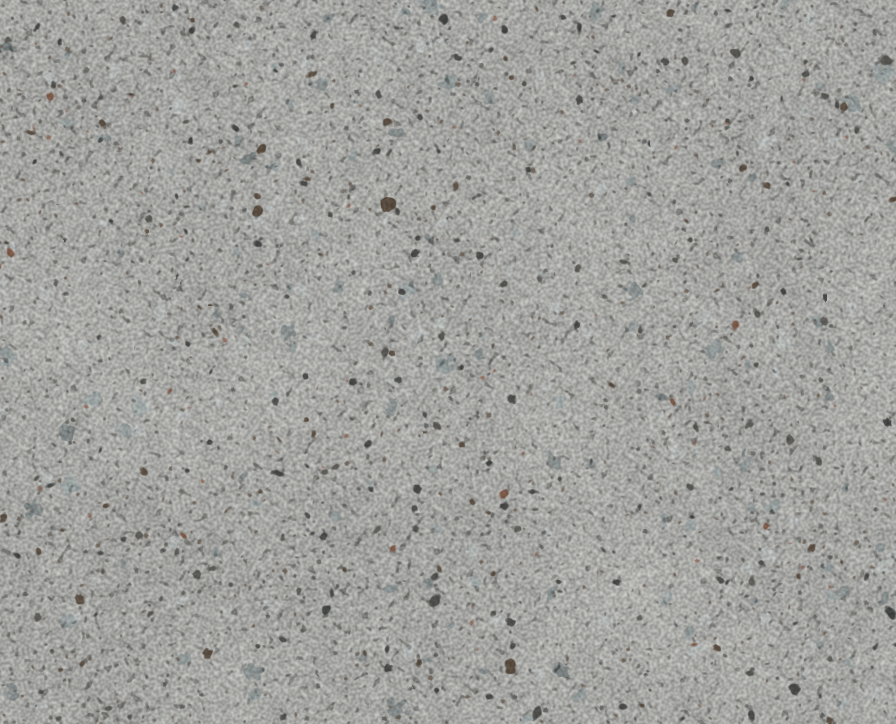
Reproduce this texture procedurally as a WebGL 1 fragment shader.

```glsl
precision highp float;
// Weathered concrete: a grey cement ground of layered gradient noise,
// strewn with blue-grey stone chips and several sizes of dark grains,
// each an ellipse with a ragged outline scattered on a jittered grid.
uniform vec2 u_resolution;

vec2 hash2(vec2 p) {
  vec3 q = fract(p.xyx * vec3(0.1031, 0.1030, 0.0973));
  q += dot(q, q.yzx + 33.33);
  return fract((q.xx + q.yz) * q.zy);
}

mat2 rotation(float angle) {
  float c = cos(angle), s = sin(angle);
  return mat2(c, s, -s, c);
}

float cornerSlope(vec2 corner, vec2 offset) {
  float angle = 6.2832 * hash2(corner).x;
  return dot(vec2(cos(angle), sin(angle)), offset);
}

// Gradient noise, roughly -0.7 to 0.7
float noise(vec2 p) {
  vec2 cell = floor(p), f = fract(p);
  vec2 u = f * f * f * (f * (f * 6.0 - 15.0) + 10.0);
  vec2 e = vec2(1.0, 0.0);
  return mix(
    mix(cornerSlope(cell, f), cornerSlope(cell + e, f - e), u.x),
    mix(cornerSlope(cell + e.yx, f - e.yx), cornerSlope(cell + 1.0, f - 1.0), u.x),
    u.y);
}

// Scattered grains: x is coverage, y a random tone for the covering grain
vec2 grains(vec2 p, float scale, float chance, float size, float ragged, float seed) {
  vec2 q = p * scale;
  float outline = ragged * noise(q * 1.1 / size + seed);
  float soft = 0.0016 * scale;
  vec2 result = vec2(0.0);
  for (int j = -1; j <= 1; j++) {
    for (int i = -1; i <= 1; i++) {
      vec2 cell = floor(q) + vec2(float(i), float(j));
      vec2 pick = hash2(cell + seed);
      vec2 shape = hash2(cell + seed + 41.7);
      vec2 center = cell + 0.1 + 0.8 * hash2(cell + seed + 83.1);
      float radius = size * mix(0.6, 1.25, shape.x * shape.x);
      vec2 axes = radius * vec2(1.0, mix(0.45, 0.95, shape.y));
      vec2 d = rotation(6.2832 * pick.y) * (q - center);
      float dist = (length(d / axes) - 1.0 + outline) * axes.y;
      float cover = step(pick.x, chance) * (1.0 - smoothstep(-soft, soft, dist));
      if (cover > result.x) result = vec2(cover, fract(pick.y * 17.0 + shape.x));
    }
  }
  return result;
}

// Mostly charcoal, some brown, a few rusty
vec3 grainColor(float tone) {
  vec3 color = mix(vec3(0.23, 0.24, 0.235), vec3(0.36, 0.35, 0.33), fract(tone * 7.0));
  color = mix(color, vec3(0.33, 0.28, 0.23), step(0.72, tone));
  return mix(color, vec3(0.47, 0.32, 0.25), step(0.97, tone));
}

void main() {
  vec2 p = gl_FragCoord.xy / u_resolution.y;
  vec2 turned = rotation(0.6) * p;

  // Cement ground: broad stains, mottling and fine sand
  float stain = noise(p * 3.1 + 5.0) + 0.6 * noise(turned * 7.3 + 19.0);
  float mottle = noise(turned * 24.0 + 3.0) + 0.7 * noise(p * 51.0 + 8.0);
  float sand = noise(turned * 205.0) + 0.5 * noise(rotation(1.1) * p * 118.0 + 31.0);
  float shade = 0.652 + 0.035 * stain + 0.035 * mottle + 0.165 * sand;
  vec3 color = shade * vec3(1.003, 1.003, 0.988);

  // Pale lime flecks and blue-grey chips, half sunk in the cement
  vec2 fleck = grains(p, 22.0, 0.16, 0.22, 1.2, 11.0);
  color = mix(color, vec3(0.72, 0.745, 0.745) + 0.12 * sand, 0.6 * fleck.x);
  vec2 chip = grains(p, 19.0, 0.27, 0.21, 1.1, 57.0);
  vec3 chipColor = mix(vec3(0.42, 0.455, 0.46), vec3(0.59, 0.63, 0.635), chip.y);
  color = mix(color, chipColor + 0.1 * sand + 0.06 * mottle, 0.7 * chip.x);

  // Faint pores, denser in the darker stains
  float pore = smoothstep(0.24, 0.5, noise(turned * 92.0 + 63.0) - 0.08 * stain);
  color -= 0.17 * pore;

  // Dark grains from small to large, gathered in loose clusters
  float crowd = 1.0 - 0.8 * stain;
  vec2 small = grains(p, 70.0, 0.23 * crowd, 0.21, 0.5, 23.0);
  vec2 medium = grains(p, 32.0, 0.2 * crowd, 0.18, 0.5, 71.0);
  vec2 large = grains(p, 16.0, 0.13, 0.145, 0.45, 97.0);
  color = mix(color, grainColor(small.y) + 0.06, 0.8 * small.x);
  color = mix(color, grainColor(medium.y) + 0.05 * sand, 0.92 * medium.x);
  color = mix(color, grainColor(large.y) + 0.07 * sand, 0.95 * large.x);

  gl_FragColor = vec4(clamp(color, 0.0, 1.0), 1.0);
}
```
